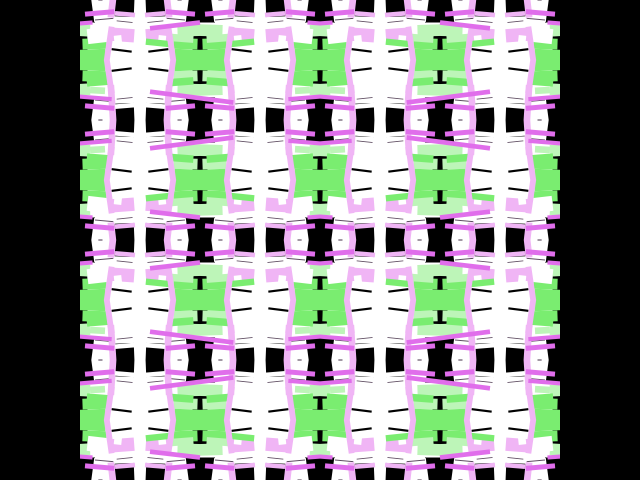
A Shadertoy shader for this pattern:

```glsl
// A square kaleidoscope of slanted paper strips between black side bands.
// Mirror folds make a 4 x 4 grid of repeats; alternate rows and columns
// swap some strips, and each strip is an antialiased oriented rectangle.

const float SPAN = 576.0;    // design units across the canvas height
const float REPEAT = 144.0;  // one mirrored repeat
const vec3 BLACK = vec3(0.0);
const vec3 WHITE = vec3(1.0);
const vec3 GRAY = vec3(0.37, 0.30, 0.38);
const vec3 GREEN = vec3(0.48, 0.93, 0.44);
const vec3 PALE = vec3(0.74, 0.96, 0.72);
const vec3 LAVENDER = vec3(0.94, 0.71, 0.96);
const vec3 MAGENTA = vec3(0.88, 0.43, 0.92);

// Paints a flat-ended strip from a to b over the given ink.
vec3 strip(vec3 ink, vec2 p, vec2 a, vec2 b, float halfWidth, vec3 color, float pixel) {
    vec2 axis = normalize(b - a);
    vec2 q = p - 0.5 * (a + b);
    vec2 local = vec2(dot(q, axis), dot(q, vec2(-axis.y, axis.x)));
    vec2 d = abs(local) - vec2(0.5 * length(b - a), halfWidth);
    vec2 cover = clamp(0.5 - d / pixel, 0.0, 1.0);
    return mix(ink, color, cover.x * cover.y);
}

// Dark windows, their white walls and the rails across them.
vec3 windows(vec3 ink, vec2 p, bool oddRow, float pixel) {
    ink = strip(ink, p, vec2(0, -5), vec2(0, 27), 18.0, BLACK, pixel);
    ink = strip(ink, p, vec2(54, -5), vec2(53, 20), 11.5, BLACK, pixel);
    ink = strip(ink, p, vec2(24, -5), vec2(28, 25), 11.0, WHITE, pixel);
    ink = strip(ink, p, vec2(22, 0), vec2(27, 0), 0.7, GRAY, pixel);
    ink = strip(ink, p, vec2(18, 24), vec2(40, 22), 0.6, GRAY, pixel);
    ink = strip(ink, p, vec2(44, 25), vec2(63, 27), 0.5, GRAY, pixel);
    ink = strip(ink, p, vec2(40, -5), vec2(37, oddRow ? 42 : 21), 4.0, LAVENDER, pixel);
    ink = strip(ink, p, vec2(42, 16), vec2(66, 18), 2.8, oddRow ? WHITE : LAVENDER, pixel);
    return strip(ink, p, vec2(6, 17), vec2(41, 14), 3.0, MAGENTA, pixel);
}

// Green stack with a narrow dark stem on its axis.
vec3 greenStack(vec3 ink, vec2 p, bool oddRow, bool oddColumn, float pixel) {
    vec3 flank = oddRow && oddColumn ? PALE : GREEN;
    ink = strip(ink, p, vec2(0, 42), vec2(0, 62), 9.0, BLACK, pixel);
    ink = strip(ink, p, vec2(3, 53), vec2(32, 52), 6.5, flank, pixel);
    ink = strip(ink, p, vec2(-5, 36), vec2(oddColumn ? 27 : 12, 37), 7.0, PALE, pixel);
    if (oddColumn) {
        ink = strip(ink, p, vec2(8, 47), vec2(34, 45), 4.5, oddRow ? GREEN : PALE, pixel);
    } else if (oddRow) {
        ink = strip(ink, p, vec2(8, 48), vec2(33, 50), 8.0, GREEN, pixel);
        ink = strip(ink, p, vec2(12, 36), vec2(30, 35), 4.0, PALE, pixel);
    } else {
        ink = strip(ink, p, vec2(9, 44), vec2(35, 41), 9.0, WHITE, pixel);
    }
    return strip(ink, p, vec2(-5, 68.5), vec2(31, 67), 8.5, GREEN, pixel);
}

// Side patches, the slanted post and the short dark dash.
vec3 sidePatches(vec3 ink, vec2 p, bool oddRow, bool oddColumn, float pixel) {
    if (!oddRow) {
        ink = strip(ink, p, vec2(38, 41), vec2(65, 43), 8.0, LAVENDER, pixel);
        ink = strip(ink, p, vec2(41, 48), vec2(50, 47), 5.0, WHITE, pixel);
    }
    if (oddColumn && !oddRow) {
        ink = strip(ink, p, vec2(36, 53), vec2(65, 50), 3.8, GREEN, pixel);
    }
    ink = strip(ink, p, vec2(38, 32), vec2(31, 80), 3.5, LAVENDER, pixel);
    return strip(ink, p, vec2(38, 59), vec2(62, 62), 1.3, BLACK, pixel);
}

// Magenta accents; s keeps its sign so long strips can cross the axis.
vec3 accents(vec3 ink, vec2 p, float s, bool oddRow, bool oddColumn, float pixel) {
    if (oddColumn) {
        vec2 inner = oddRow ? vec2(-40, 21) : vec2(0, 27);
        return strip(ink, vec2(s, p.y), vec2(60, 34), inner, 2.8, MAGENTA, pixel);
    }
    vec2 outer = oddRow ? vec2(38, 25) : vec2(15, 27);
    return strip(ink, p, vec2(-5, 28.5), outer, 2.5, MAGENTA, pixel);
}

void mainImage(out vec4 fragColor, in vec2 fragCoord) {
    float pixel = SPAN / iResolution.y;
    vec2 centered = abs(fragCoord - 0.5 * iResolution.xy) * pixel;

    // Fold each repeat about its centre and note the row and column parity.
    vec2 cell = floor(centered / REPEAT + 0.5);
    vec2 offset = centered - cell * REPEAT;
    vec2 p = abs(offset);
    bool oddColumn = mod(cell.x, 2.0) > 0.5;
    bool oddRow = mod(cell.y, 2.0) > 0.5;

    vec3 ink = windows(WHITE, p, oddRow, pixel);
    ink = greenStack(ink, p, oddRow, oddColumn, pixel);
    ink = sidePatches(ink, p, oddRow, oddColumn, pixel);
    ink = accents(ink, p, offset.x, oddRow, oddColumn, pixel);

    // Black bands on both sides of the square.
    float inside = clamp(0.5 + (0.5 * SPAN - centered.x) / pixel, 0.0, 1.0);
    fragColor = vec4(ink * inside, 1.0);
}
```
